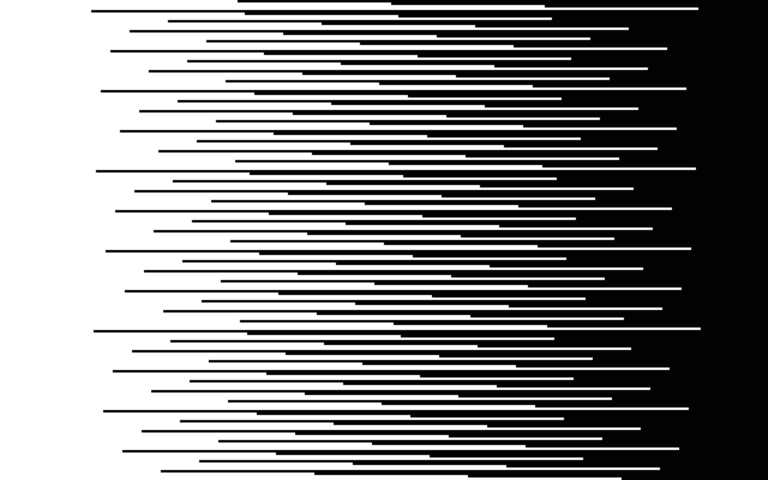
A WebGL 1 fragment shader for this background:

```glsl
precision highp float;
// A white field passing into a black one through interlocking horizontal lines.
// Each row holds four stacked strips that turn black one step further right;
// the rows are staggered by a bit-reversed (van der Corput) sequence.

uniform vec2 u_resolution;

const vec3 PAPER = vec3(1.0);
const vec3 INK = vec3(0.008, 0.008, 0.016);
const float ROWS = 48.0;          // rows down the canvas
const float STRIPS = 4.0;         // strips in each row
const float FIRST_ROW = 47.0;     // sequence index of the top row
const float FADE_LEFT = 0.1187;   // where the first line begins, in widths
const float FADE_WIDTH = 0.8;     // span of the whole transition, in widths
const float SOFTNESS = 1.35;      // edge filter width, in pixels

// Mirrors the six low bits of n about the binary point, giving 0..1.
float bitReverse(float n) {
  float result = 0.0;
  float weight = 0.5;
  for (int i = 0; i < 6; i++) {
    result += weight * mod(n, 2.0);
    n = floor(n * 0.5);
    weight *= 0.5;
  }
  return result;
}

// Horizontal position where a strip, counted from the top, turns black.
float inkStart(float strip) {
  float row = floor((strip + 0.5) / STRIPS);
  float level = strip - row * STRIPS;
  float index = floor(mod(row + FIRST_ROW + 0.5, ROWS));
  return FADE_LEFT + FADE_WIDTH * (level + bitReverse(index)) / STRIPS;
}

void main() {
  vec2 uv = gl_FragCoord.xy / u_resolution;
  float stripCount = ROWS * STRIPS;
  float y = (1.0 - uv.y) * stripCount;
  vec2 blur = SOFTNESS * vec2(1.0, stripCount) / u_resolution;

  // Average the nearby strips by their overlap with the filter box.
  float ink = 0.0;
  float total = 0.0;
  for (int i = -2; i <= 2; i++) {
    float strip = floor(y) + float(i);
    float top = max(strip, y - 0.5 * blur.y);
    float bottom = min(strip + 1.0, y + 0.5 * blur.y);
    float overlap = max(bottom - top, 0.0);
    float start = inkStart(clamp(strip, 0.0, stripCount - 1.0));
    ink += overlap * clamp((uv.x - start) / blur.x + 0.5, 0.0, 1.0);
    total += overlap;
  }

  gl_FragColor = vec4(mix(PAPER, INK, ink / total), 1.0);
}
```
